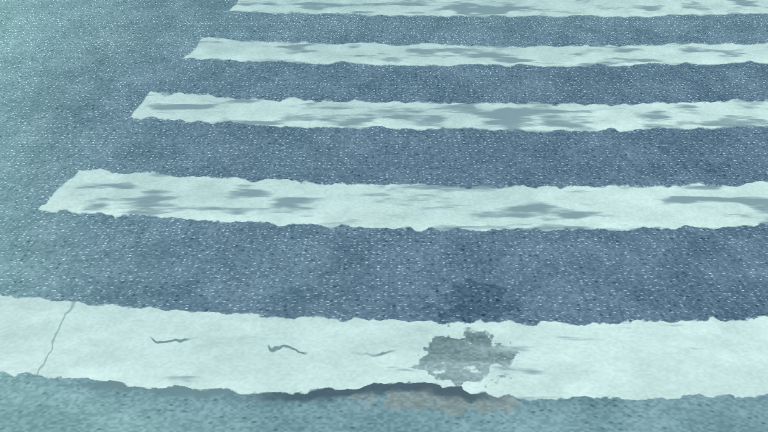
Reproduce this texture procedurally as a WebGL 2 fragment shader.

```glsl
#version 300 es
precision highp float;
uniform vec2 u_resolution;
out vec4 fragColor;

float hash(vec2 p) {
  vec3 q = fract(p.xyx * vec3(.1031, .1030, .0973));
  q += dot(q, q.yzx + 33.33);
  return fract((q.x + q.y) * q.z);
}

float noise(vec2 p) {
  vec2 i = floor(p), f = fract(p);
  f *= f * (3. - 2. * f);
  return mix(mix(hash(i), hash(i + vec2(1, 0)), f.x),
             mix(hash(i + vec2(0, 1)), hash(i + 1.), f.x), f.y);
}

float fbm(vec2 p) {
  float sum = 0., amp = .53;
  for (int k = 0; k < 4; k++) {
    sum += amp * noise(p);
    p = p * 2.03 + 17.3;
    amp *= .5;
  }
  return sum;
}

// One flat elongated stone at a random spot in each cell
float flecks(vec2 p, float density) {
  vec2 cell = floor(p), f = fract(p);
  vec2 centre = .3 + .4 * vec2(hash(cell + 3.1), hash(cell + 8.7));
  vec2 d = (f - centre) / vec2(.32, .28);
  d.y += d.x * (hash(cell + 5.3) - .5);
  return step(hash(cell), density) * (1. - smoothstep(.3, 1., length(d)));
}

// Soft blob with a ragged outline
float blob(vec2 p, vec2 centre, vec2 radius, float ragged) {
  float d = length((p - centre) / radius) + (ragged - .5) * 1.6;
  return 1. - smoothstep(.85, 1.05, d);
}

void main() {
  vec2 p = gl_FragCoord.xy / u_resolution.y;
  float soft = max(.0025, .7 / u_resolution.y);

  // Ground coordinates shrink towards the far edge
  float depth = 1.52 - p.y;
  vec2 ground = vec2((p.x - .9) / depth, -log(depth));
  float rough = fbm(p * vec2(34, 48));
  float streak = fbm(ground * vec2(9, 60) + 4.);
  float grain = noise(ground * vec2(190, 330)) - .5;

  // Asphalt with pale haze at the left and bottom
  float haze = .8 * exp(-p.x * 3.2) + .75 * (1. - smoothstep(.02, .2, p.y))
             + .3 * smoothstep(.72, 1., p.y);
  vec3 color = mix(vec3(.37, .48, .56), vec3(.51, .67, .69), min(haze, 1.));
  color += .13 * (fbm(ground * vec2(12, 22)) - .5) + .12 * grain;
  float stones = flecks(ground * vec2(75, 145), .3)
               + .6 * flecks(ground * vec2(120, 230) + 41., .35);
  color += vec3(.19, .2, .18) * stones * smoothstep(.06, .2, p.y);
  color -= .1 * flecks(ground * vec2(60, 110) + 90., .2);
  color -= .07 * blob(p, vec2(1.09, .3), vec2(.09, .045), rough);

  // Five stripes, thicker and wider spaced towards the viewer
  for (int k = 0; k < 5; k++) {
    float i = float(k);
    float sag = (.024 + .004 * i) * (p.x - 1.25) * (p.x - 1.25);
    float middle = .984 - .1067 * i - .0056 * i * i - .001185 * i * i * i * i + sag;
    float halfWidth = .022 + .00104 * i * i * i;
    float nearest = step(3.5, i);
    float notch = nearest * .035 * exp(-pow((p.x - .95) / .17, 2.));
    float lower = p.y - middle + halfWidth - notch;
    float upper = middle + halfWidth - p.y;
    float end = (p.x - .555 + .95 * (1. - p.y)) * .7;
    float ragged = (rough - .5) * (.012 + .003 * i);
    float edge = min(min(lower, upper), end) + ragged;

    // Broken lower rim: loose fill, then shadow under the paint
    float rim = nearest * smoothstep(.5, .7, p.x) * (1. - smoothstep(1.08, 1.19, p.x));
    color = mix(color, vec3(.54, .61, .61) + .1 * grain,
                nearest * .75 * blob(p, vec2(1.03, .078), vec2(.17, .034), rough));
    float shadow = smoothstep(-.03, -.012, lower + ragged);
    color = mix(color, vec3(.28, .37, .42), rim * shadow * step(lower, .02) * .85);
    float torn = nearest * smoothstep(.08, .2, p.x) * (1. - smoothstep(.5, .7, p.x));
    color = mix(color, vec3(.43, .56, .59),
                torn * shadow * step(lower, .02) * smoothstep(.4, .6, streak));

    // Worn coat: thin streaks, most along the wheel track
    float track = exp(-pow((p.x - 1.18) / .13, 2.)) * (1. - nearest);
    float inner = smoothstep(0., halfWidth, edge);
    float wear = smoothstep(.54, .8, streak + .1 * track + .07 * inner * (1. - nearest)
                            - .15 * nearest);
    float tone = .3 + .12 * i + .3 * smoothstep(1.1, 1.5, p.x)
               + .25 * (1. - smoothstep(0., halfWidth, lower));
    vec3 paint = mix(vec3(.64, .77, .78), vec3(.79, .91, .9), min(tone, 1.));
    paint += .12 * (fbm(ground * vec2(16, 40) + 30.) - .5) + .05 * grain;
    paint = mix(paint, vec3(.47, .59, .63), wear * .85);

    // Cracks and a crumbled patch on the nearest stripe
    float along = abs(p.y - .2245 + .084 * (p.x - .324) - .05 * (fbm(p * 13.) - .5));
    float span = smoothstep(.29, .36, p.x) * (1. - smoothstep(.87, .95, p.x));
    float crack = span * (1. - smoothstep(.001, .001 + soft * 1.4, along))
                * smoothstep(.25, .45, noise(p * 18.));
    float across = abs(p.x - .104 - .49 * (p.y - .167) - .04 * (fbm(p * 20.) - .5));
    crack = max(crack, .5 * (1. - smoothstep(.001, .001 + soft * 1.5, across)));
    paint = mix(paint, vec3(.42, .54, .57), crack * nearest * .85);
    float crumble = nearest * blob(p, vec2(1.08, .178), vec2(.1, .055), rough);
    vec3 rubble = vec3(.53, .64, .66) + .3 * (streak - .5) + .12 * grain;
    paint = mix(paint, rubble, crumble);

    color = mix(color, paint, smoothstep(-soft, soft, edge));
  }

  fragColor = vec4(clamp(color, 0., 1.), 1);
}
```
